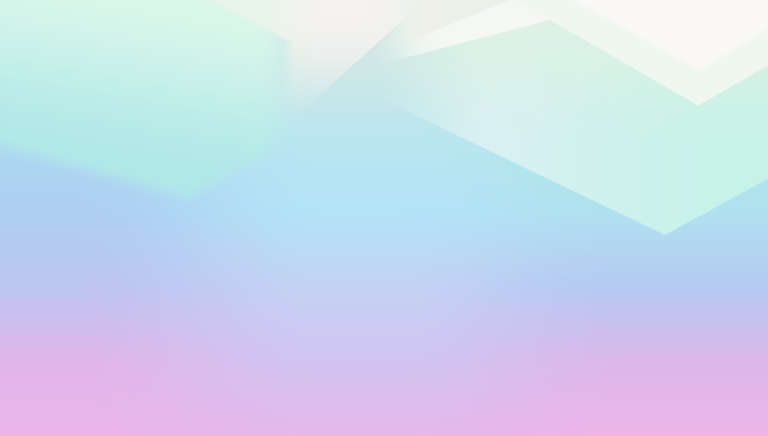
This background is drawn by a WebGL 2 fragment shader. Its source:

```glsl
#version 300 es
precision highp float;

uniform vec2 u_resolution;
out vec4 fragColor;

// Height of the line through a and b at a given x
float lineHeight(float x, vec2 a, vec2 b) {
    return a.y + (b.y - a.y) * (x - a.x) / (b.x - a.x);
}

// Signed height above a single line
float aboveLine(vec2 p, vec2 a, vec2 b) {
    return p.y - lineHeight(p.x, a, b);
}

// Signed height above a V with its tip at the bottom
float aboveVee(vec2 p, vec2 left, vec2 tip, vec2 right) {
    return min(aboveLine(p, left, tip), aboveLine(p, tip, right));
}

// Smooth coverage of the positive side of an edge
float cover(float d, float softness) {
    return smoothstep(-softness, softness, d);
}

// Six colours at equal steps, from the bottom upwards
vec3 ramp(float y, vec3 c0, vec3 c1, vec3 c2, vec3 c3, vec3 c4, vec3 c5) {
    float t = y / 0.17;
    vec3 c = mix(c0, c1, clamp(t, 0.0, 1.0));
    c = mix(c, c2, clamp(t - 1.0, 0.0, 1.0));
    c = mix(c, c3, clamp(t - 2.0, 0.0, 1.0));
    c = mix(c, c4, clamp(t - 3.0, 0.0, 1.0));
    return mix(c, c5, clamp(t - 4.0, 0.0, 1.0));
}

// Pink to blue to mint, blended across three columns
vec3 sky(vec2 p) {
    vec3 left = ramp(p.y, vec3(0.92, 0.71, 0.91), vec3(0.88, 0.71, 0.92),
        vec3(0.74, 0.77, 0.94), vec3(0.68, 0.81, 0.95),
        vec3(0.68, 0.85, 0.94), vec3(0.70, 0.90, 0.92));
    vec3 centre = ramp(p.y, vec3(0.90, 0.72, 0.92), vec3(0.82, 0.77, 0.95),
        vec3(0.77, 0.82, 0.96), vec3(0.70, 0.89, 0.97),
        vec3(0.73, 0.90, 0.94), vec3(0.81, 0.91, 0.90));
    vec3 right = ramp(p.y, vec3(0.93, 0.71, 0.91), vec3(0.86, 0.72, 0.92),
        vec3(0.71, 0.79, 0.95), vec3(0.69, 0.88, 0.94),
        vec3(0.69, 0.91, 0.90), vec3(0.72, 0.92, 0.90));
    vec3 c = mix(left, centre, smoothstep(0.1, 0.42, p.x));
    return mix(c, right, smoothstep(0.52, 0.8, p.x));
}

// Mint facet on the left
vec3 paintLeftFacet(vec3 base, vec2 p) {
    float d = aboveVee(p, vec2(0.0, 0.666), vec2(0.247, 0.546), vec2(0.375, 0.677));
    vec3 mint = mix(vec3(0.69, 0.91, 0.91), vec3(0.86, 0.97, 0.92),
        smoothstep(0.65, 1.1, p.y + 0.3 * p.x));
    return mix(base, mint, cover(d, 0.025) * (1.0 - smoothstep(0.33, 0.4, p.x)));
}

// Cream wedge at the top, cut by a diagonal
vec3 paintWedge(vec3 base, vec2 p, float edge) {
    float diagonal = cover(aboveLine(p, vec2(0.397, 0.751), vec2(0.553, 1.0)), edge);
    float corner = cover(aboveLine(p, vec2(0.273, 1.0), vec2(0.378, 0.903)), 0.008);
    float veil = smoothstep(0.7, 0.97, p.y);
    float amount = max(corner * veil, veil * smoothstep(0.365, 0.385, p.x));
    vec3 cream = mix(vec3(0.91, 0.96, 0.91), vec3(0.96, 0.95, 0.94),
        smoothstep(0.33, 0.42, p.x));
    return mix(base, cream, diagonal * amount);
}

// Large pale V on the right
vec3 paintBigVee(vec3 base, vec2 p, float edge) {
    float d = aboveVee(p, vec2(0.5, 0.77), vec2(0.866, 0.461), vec2(1.0, 0.59));
    vec3 pale = mix(vec3(0.85, 0.94, 0.95), vec3(0.78, 0.95, 0.91),
        smoothstep(0.6, 0.95, p.x));
    pale = mix(pale, vec3(0.86, 0.95, 0.89), smoothstep(0.65, 0.98, p.y));
    return mix(base, pale, cover(d, edge) * smoothstep(0.47, 0.64, p.x));
}

// Bright slanted band, with a duller sheet above it
vec3 paintBand(vec3 base, vec2 p, float edge) {
    float fade = smoothstep(0.48, 0.58, p.x);
    float band = cover(aboveLine(p, vec2(0.5, 0.855), vec2(0.716, 0.954)), edge);
    float sheet = cover(aboveLine(p, vec2(0.52, 0.896), vec2(0.664, 1.0)), edge);
    vec3 c = mix(base, vec3(0.96, 0.97, 0.95), band * fade);
    return mix(c, vec3(0.93, 0.94, 0.91), sheet * fade);
}

// Nested cream chevrons in the upper right corner
vec3 paintChevrons(vec3 base, vec2 p, float edge) {
    float outer = aboveVee(p, vec2(0.716, 0.954), vec2(0.909, 0.758), vec2(1.0, 0.85));
    float inner = aboveVee(p, vec2(0.768, 0.98), vec2(0.911, 0.839), vec2(1.0, 0.935));
    vec3 c = mix(base, vec3(0.94, 0.97, 0.935), cover(outer, edge));
    return mix(c, vec3(0.985, 0.975, 0.965), cover(inner, 0.008));
}

void main() {
    vec2 p = gl_FragCoord.xy / u_resolution;
    float edge = 1.0 / u_resolution.y;
    vec3 color = sky(p);
    color = paintLeftFacet(color, p);
    color = paintWedge(color, p, edge);
    color = paintBigVee(color, p, edge);
    color = paintBand(color, p, edge);
    color = paintChevrons(color, p, edge);
    fragColor = vec4(color, 1.0);
}
```
